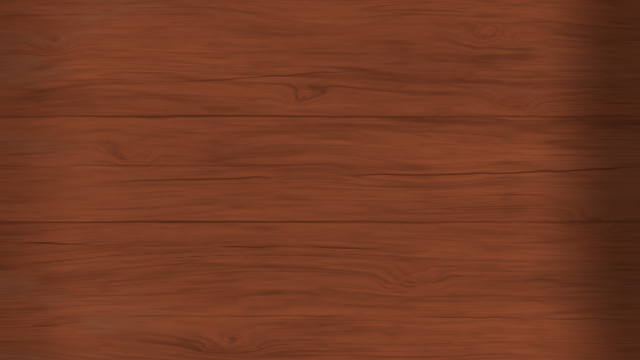
Write a Shadertoy shader that draws this texture.

```glsl
// Three wide horizontal planks of worn red-brown wood with knots, cracks and shaded ends.
#define WOOD_DARK vec3(0.370, 0.183, 0.112)
#define WOOD_LIGHT vec3(0.550, 0.280, 0.170)
#define GAP_COLOR vec3(0.310, 0.148, 0.090)
#define WEAR_COLOR vec3(0.500, 0.305, 0.220)
#define LOWER_SEAM 0.384
#define UPPER_SEAM 0.677
#define SEAM_WIDTH 0.0080
#define CRACK_WIDTH 0.0042
#define GRAIN_LINES 60.0
#define KNOT_COUNT 8
#define KNOT_SIZE vec2(0.065, 0.033)
#define END_SHADE 0.42

float hash(vec2 p) {
    vec3 q = fract(p.xyx * 0.1031);
    q += dot(q, q.yzx + 33.33);
    return fract((q.x + q.y) * q.z);
}

float noise(vec2 p) {
    vec2 cell = floor(p), f = fract(p);
    f = f * f * (3.0 - 2.0 * f);
    return mix(mix(hash(cell), hash(cell + vec2(1, 0)), f.x),
               mix(hash(cell + vec2(0, 1)), hash(cell + vec2(1, 1)), f.x), f.y);
}

float fbm(vec2 p) {
    float sum = 0.0, weight = 0.5;
    for (int i = 0; i < 4; i++) {
        sum += weight * noise(p);
        p = p * 2.03 + 19.7;
        weight *= 0.5;
    }
    return sum / 0.9375;
}

// Thin line where the noise crosses its middle value
float ridge(vec2 p) {
    return smoothstep(0.70, 1.0, 1.0 - abs(2.0 * noise(p) - 1.0));
}

// Soft line profile around a centre
float stroke(float offset, float width) {
    float edge = 0.0014 + 0.5 / iResolution.y;
    return 1.0 - smoothstep(max(0.5 * width - edge, 0.0), 0.5 * width + edge, abs(offset));
}

// Wandering split between two x positions, broken up and tapered at both ends
float crack(vec2 uv, float height, float slope, float start, float end) {
    float wander = 0.010 * (noise(vec2(uv.x * 7.0, height * 91.0)) - 0.5)
                 + 0.005 * (noise(vec2(uv.x * 40.0, height * 57.0)) - 0.5);
    float taper = smoothstep(start, start + 0.1, uv.x) * (1.0 - smoothstep(end - 0.1, end, uv.x));
    float width = CRACK_WIDTH * (0.3 + noise(vec2(uv.x * 25.0, height * 33.0)));
    float presence = 0.25 + 0.75 * smoothstep(0.25, 0.6, noise(vec2(uv.x * 13.0, height * 77.0)));
    return taper * presence * stroke(uv.y - height - slope * uv.x - wander, width);
}

// Gap between planks: strongest left of the middle, fainter toward both ends
float seam(vec2 uv, float height) {
    float wander = 0.004 * (noise(vec2(uv.x * 9.0, height * 50.0)) - 0.5)
                 + 0.002 * (noise(vec2(uv.x * 50.0, height * 30.0)) - 0.5);
    float width = SEAM_WIDTH * (0.2 + 0.9 * noise(vec2(uv.x * 8.0, height * 70.0)));
    float presence = mix(0.95, 0.55, smoothstep(0.45, 0.70, uv.x));
    presence *= 0.6 + 0.4 * smoothstep(0.08, 0.22, uv.x);
    presence *= 0.7 + 0.3 * noise(vec2(uv.x * 30.0, height * 20.0));
    return presence * stroke(uv.y - height - wander, width);
}

// x: swelling that bends the grain, y: dark core, z: rings around the core
vec3 knots(vec2 uv, float aspect) {
    vec3 total = vec3(0.0);
    for (int i = 0; i < KNOT_COUNT; i++) {
        float n = float(i);
        vec2 center = fract(vec2(0.76 + 0.72 * n, 0.90 - 0.17 * n));
        float size = 0.6 + 0.6 * hash(vec2(n, 4.0));
        vec2 d = (uv - center) * vec2(aspect, 1.0) / (KNOT_SIZE * size);
        d += 0.8 * (vec2(noise(uv * 35.0), noise(uv * 35.0 + 40.0)) - 0.5);
        float r = dot(d, d);
        total += vec3(exp(-r), exp(-12.0 * r), exp(-1.5 * r) * sin(15.0 * sqrt(r)));
    }
    return total;
}

void mainImage(out vec4 fragColor, in vec2 fragCoord) {
    vec2 uv = fragCoord / iResolution.xy;
    float aspect = iResolution.x / iResolution.y;
    vec2 p = vec2(uv.x * aspect, uv.y);
    float plank = step(LOWER_SEAM, uv.y) + step(UPPER_SEAM, uv.y);
    vec2 shifted = p + plank * vec2(13.7, 5.3);

    // Grain: fine lines that bend together, crossed by fibres, streaks and short dark pores
    float bend = 2.6 * noise(shifted * vec2(1.3, 4.0)) + 1.2 * noise(shifted * vec2(3.5, 11.0));
    vec3 knot = knots(uv, aspect);
    float field = shifted.y * GRAIN_LINES + bend + 2.2 * knot.x;
    float strength = 0.06 + 0.20 * smoothstep(0.2, 0.8, noise(shifted * vec2(2.0, 8.0)));
    float lines = ridge(vec2(shifted.x * 2.2, field)) + 0.7 * ridge(vec2(shifted.x * 5.0, field * 1.7 + 40.0));
    float fibre = noise(vec2(shifted.x * 11.0, field * 2.6)) - 0.5;
    float fleck = noise(vec2(p.x * 60.0, p.y * 190.0)) - 0.5;
    float streak = fbm(vec2(shifted.x * 1.4, field * 0.20)) - 0.5;
    float pore = smoothstep(0.70, 0.88, noise(vec2(shifted.x * 8.0, field * 1.5 + 60.0)));
    float tone = 0.70 - strength * lines + 0.24 * fibre + 0.10 * fleck + 0.58 * streak;
    tone += 0.20 * (noise(p * vec2(1.7, 4.0) + 30.0) - 0.5);
    tone -= 0.15 * pore + 0.22 * knot.y + 0.04 * knot.x + 0.10 * knot.z;
    vec3 color = mix(WOOD_DARK, WOOD_LIGHT, clamp(tone, 0.0, 1.1));

    // Pale scuffs toward the plank ends, dragged along the grain
    float ends = 1.0 - smoothstep(0.12, 0.34, uv.x) + 0.6 * smoothstep(0.78, 0.95, uv.x);
    float scuff = smoothstep(0.46, 0.68, fbm(p * vec2(2.2, 10.0) + 7.0));
    scuff *= 0.25 + 0.75 * noise(vec2(p.x * 20.0, field * 2.5));
    color = mix(color, WEAR_COLOR, 0.65 * ends * scuff);

    // Seams and cracks
    float gaps = max(seam(uv, LOWER_SEAM), seam(uv, UPPER_SEAM));
    gaps = max(gaps, 0.75 * crack(uv, 0.495, 0.035, 0.12, 1.05));
    gaps = max(gaps, 0.80 * crack(uv, 0.328, -0.025, -0.1, 0.63));
    gaps = max(gaps, 0.60 * crack(uv, 0.735, 0.130, 0.24, 0.62));
    gaps = max(gaps, 0.45 * crack(uv, 0.535, 0.015, -0.1, 0.56));
    gaps = max(gaps, 0.40 * crack(uv, 0.125, -0.010, 0.15, 1.1));
    color = mix(color, GAP_COLOR, gaps);

    // Deep shade at the right end, gentler at the left
    float drift = 0.03 * (noise(p * vec2(3.0, 6.0)) - 0.5);
    float shade = END_SHADE * smoothstep(0.83, 0.98, uv.x + drift);
    shade += 0.20 * (1.0 - smoothstep(0.0, 0.14, uv.x + drift));
    fragColor = vec4(color * (1.0 - shade * vec3(0.95, 1.0, 1.1)), 1.0);
}
```
